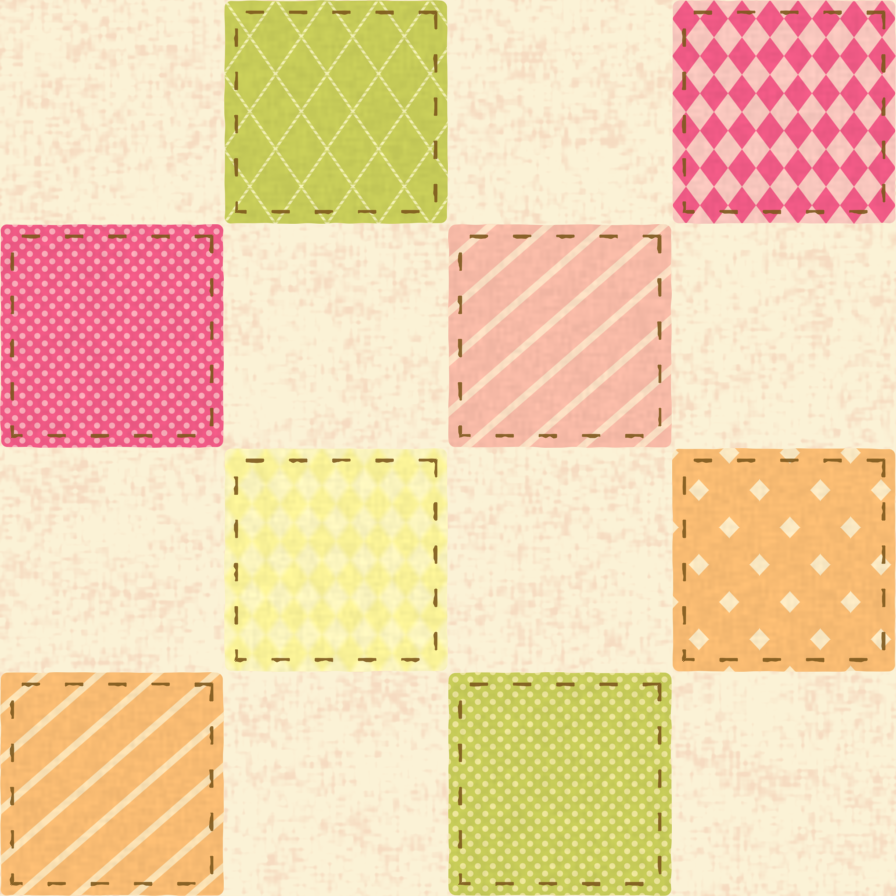
Give the GLSL for this pattern, as a three.js fragment shader.

```glsl
varying vec2 vUv;

const float GRID = 4.0;    // patches across and down
const float SOFT = 0.004;  // edge softness, in patch widths

const vec3 CREAM  = vec3(0.985, 0.948, 0.838);
const vec3 PEACH  = vec3(0.965, 0.860, 0.755);
const vec3 ORANGE = vec3(0.970, 0.730, 0.445);
const vec3 GREEN  = vec3(0.775, 0.795, 0.345);
const vec3 YELLOW = vec3(0.975, 0.945, 0.590);
const vec3 PINK   = vec3(0.935, 0.350, 0.520);
const vec3 BLUSH  = vec3(0.970, 0.775, 0.740);
const vec3 SALMON = vec3(0.965, 0.725, 0.650);
const vec3 THREAD = vec3(0.490, 0.345, 0.110);

float hash(vec2 p) {
  vec3 q = fract(p.xyx * 0.1031);
  q += dot(q, q.yzx + 33.33);
  return fract((q.x + q.y) * q.z);
}

float noise(vec2 p) {
  vec2 i = floor(p), f = fract(p);
  f = f * f * (3.0 - 2.0 * f);
  return mix(mix(hash(i), hash(i + vec2(1, 0)), f.x),
             mix(hash(i + vec2(0, 1)), hash(i + vec2(1, 1)), f.x), f.y);
}

float cover(float d, float soft) {
  return 1.0 - smoothstep(-soft, soft, d);
}

// Signed offset to the nearest multiple of a period
float nearest(float x, float period) {
  return (fract(x / period + 0.5) - 0.5) * period;
}

vec2 nearest2(vec2 p, vec2 period) {
  return (fract(p / period + 0.5) - 0.5) * period;
}

float boxDistance(vec2 p, vec2 halfSize, float radius) {
  vec2 d = abs(p) - halfSize + radius;
  return length(max(d, 0.0)) + min(max(d.x, d.y), 0.0) - radius;
}

float diamondDistance(vec2 p, vec2 size) {
  return (dot(abs(p) / size, vec2(1.0)) - 1.0) / length(1.0 / size);
}

float stripes(vec2 p, float slope, float spacing, float width) {
  float d = nearest(p.y - slope * p.x + 0.067, spacing);
  return cover(abs(d) / length(vec2(slope, 1.0)) - 0.5 * width, SOFT);
}

float dots(vec2 p, float spacing, float radius) {
  vec2 period = vec2(spacing);
  float d = min(length(nearest2(p, period)), length(nearest2(p + 0.5 * period, period)));
  return cover(d - radius, SOFT);
}

float staggeredDiamonds(vec2 p, vec2 period, vec2 size) {
  float a = diamondDistance(nearest2(p, period), size);
  float b = diamondDistance(nearest2(p + 0.5 * period, period), size);
  return cover(min(a, b), SOFT);
}

float harlequin(vec2 p, vec2 period, float scale, float soft) {
  return cover(diamondDistance(nearest2(p + 0.5 * period, period), period * scale), soft);
}

// Crossed diagonals, broken into small stitches
float lattice(vec2 p, vec2 period, float width) {
  vec2 q = p / period;
  vec2 d = abs(vec2(nearest(q.x + q.y, 1.0), nearest(q.x - q.y, 1.0)));
  float line = cover(min(d.x, d.y) / length(1.0 / period) - 0.5 * width, SOFT);
  float gap = abs(nearest(p.y, 0.024));
  return line * mix(0.35, 1.0, cover(gap - 0.007, SOFT));
}

// Dashes along x, with worn thickness
float dashes(vec2 p, float phase, float seed) {
  float wear = noise(vec2(p.x * 55.0 + seed, seed)) - 0.5;
  vec2 q = vec2(nearest(p.x - phase, 0.193), p.y + 0.004 * wear);
  float d = boxDistance(q, vec2(0.041, 0.0075 + 0.005 * wear), 0.005);
  float ends = boxDistance(vec2(p.x - 0.5, p.y), vec2(0.45, 0.1), 0.0);
  return cover(max(d, ends), SOFT);
}

float stitching(vec2 p, float seed) {
  float low = max(dashes(p - vec2(0, 0.055), 0.06, seed),
                  dashes(p.yx - vec2(0, 0.055), 0.06, seed + 17.0));
  float high = max(dashes(p - vec2(0, 0.945), 0.91, seed + 31.0),
                   dashes(p.yx - vec2(0, 0.945), 0.91, seed + 47.0));
  return max(low, high);
}

vec3 patchColor(vec2 p, vec2 cell) {
  bool right = cell.x > 1.5;
  vec2 check = vec2(1.0 / 8.0, 1.0 / 6.0);
  if (cell.y < 0.5) {
    if (right) return mix(GREEN, vec3(0.92, 0.89, 0.60), dots(p, 1.0 / 15.0, 0.0135));
    return mix(ORANGE, vec3(0.98, 0.88, 0.70), stripes(p, 0.87, 0.224, 0.031));
  }
  if (cell.y < 1.5) {
    if (right) return mix(ORANGE, vec3(0.98, 0.91, 0.76),
      staggeredDiamonds(p - vec2(0.12, 0.146), vec2(0.271, 0.333), vec2(0.045, 0.048)));
    return mix(vec3(0.98, 0.955, 0.74), YELLOW, harlequin(p, check, 0.52, 0.018));
  }
  if (cell.y < 2.5) {
    if (right) return mix(SALMON, vec3(0.98, 0.87, 0.76), stripes(p, 0.87, 0.224, 0.031));
    return mix(PINK, vec3(0.97, 0.67, 0.72), dots(p, 1.0 / 15.0, 0.0135));
  }
  if (right) return mix(BLUSH, PINK, harlequin(p, check, 0.5, SOFT));
  return mix(GREEN, vec3(0.94, 0.93, 0.70), lattice(p, vec2(0.23, 0.335), 0.011));
}

void main() {
  vec2 p = vUv * GRID, cell = floor(p), local = fract(p);

  // Woven cloth
  float weave = 0.5 * (noise(vUv * vec2(95, 250)) + noise(vUv * vec2(250, 95) + 40.0));
  float blotch = noise(vUv * vec2(22, 38) + 7.0);
  vec3 color = mix(CREAM, PEACH, smoothstep(0.4, 0.95, weave + 0.3 * (blotch - 0.5)));

  // Sewn patches on alternate squares
  if (mod(cell.x + cell.y, 2.0) < 0.5) {
    float edge = boxDistance(local - 0.5, vec2(0.497), 0.03);
    edge += 0.005 * (noise(p * 16.0) - 0.5);
    vec3 fabric = patchColor(local, cell) * (1.0 + 0.08 * (weave - 0.5));
    fabric = mix(fabric, THREAD, 0.9 * stitching(local, dot(cell, vec2(5.3, 11.7))));
    color = mix(color, fabric, cover(edge, SOFT));
  }
  gl_FragColor = vec4(color, 1.0);
}
```
